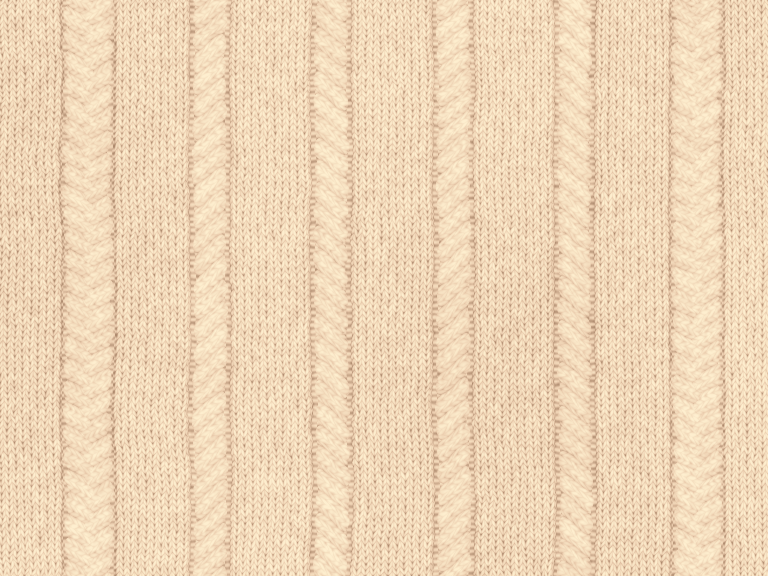
Give the GLSL for this texture, as a Shadertoy shader.

```glsl
// Cream knitted fabric: plain stitch panels divided by six vertical cables.

const float FIRST_CABLE = 0.1146;   // centre of the leftmost cable
const float CABLE_STEP = 0.1586;    // distance between cable centres
const float CABLE_COUNT = 6.0;
const float STITCHES = 16.0;        // stitch columns per cable step
const float ROWS = 92.0;            // stitch rows down the canvas
const float TWISTS = 26.0;          // cable crossings down the canvas

const vec3 SHADOW = vec3(0.68, 0.54, 0.43);
const vec3 WOOL = vec3(0.92, 0.80, 0.68);
const vec3 LIGHT = vec3(0.995, 0.935, 0.81);

float hash(vec2 p) {
    p = fract(p * vec2(0.1031, 0.1197));
    p += dot(p, p.yx + 33.33);
    return fract((p.x + p.y) * p.x * 7.31);
}

float noise(vec2 p) {
    vec2 i = floor(p), f = fract(p);
    f = f * f * (3.0 - 2.0 * f);
    float low = mix(hash(i), hash(i + vec2(1, 0)), f.x);
    float high = mix(hash(i + vec2(0, 1)), hash(i + vec2(1, 1)), f.x);
    return mix(low, high, f.y);
}

// Plain stitch: two slanted legs with a dark hole inside the V
float plainStitch(vec2 p) {
    float side = abs(fract(p.x) - 0.5);
    float along = p.y - 1.7 * side;
    float across = 4.0 * side - 1.0;
    float d = 2.0 * fract(along) - 1.0;
    float leg = sqrt(max(0.0, (1.0 - 0.8 * across * across) * (1.0 - d * d)));
    vec2 hole = vec2(side * 4.5, (fract(p.y + 0.5) - 0.5) * 2.6);
    float uneven = hash(floor(vec2(p.x, along)) + 40.0) - 0.5;
    return 0.22 + 0.72 * leg - 0.36 * exp(-dot(hole, hole)) + 0.16 * uneven;
}

// Recessed purl stitch: staggered horizontal bumps
float purlStitch(vec2 p) {
    float stagger = 0.5 * mod(floor(p.x * 1.5), 2.0);
    float bump = 0.5 + 0.5 * cos(6.2832 * (p.y + stagger));
    float uneven = hash(floor(vec2(p.x * 1.5, p.y + stagger))) - 0.5;
    return 0.2 + 0.42 * bump + 0.2 * uneven;
}

// Rounded cable lobe made of stitches: x = brightness, y = relief
vec2 cableLobe(float across, float phase, float seed) {
    float d = 2.0 * fract(phase) - 1.0;
    float a = across * across;
    float relief = sqrt(max(0.0, 1.0 - a * a - 0.75 * d * d));
    float crease = smoothstep(0.7, 1.0, abs(d));
    float yarn = plainStitch(vec2(2.0 * phase, 2.4 * across + 0.5 * seed));
    float uneven = hash(vec2(floor(phase), seed)) - 0.5;
    float tone = 0.2 + 0.28 * relief + 0.46 * yarn - 0.14 * crease;
    return vec2(tone + 0.05 * d + 0.08 * uneven, relief);
}

// Two strands twisted around each other
vec2 ropeCable(float x, float y, float lean, float seed) {
    return cableLobe(x, y - 0.5 * lean * sin(1.4 * x), seed);
}

// Interlaced left and right lobes forming chevrons
vec2 braidCable(float x, float y, float seed) {
    vec2 left = cableLobe((-x - 0.38) / 0.64, y + 0.6 * x, seed);
    vec2 right = cableLobe((x - 0.38) / 0.64, y + 0.5 - 0.6 * x, seed + 9.0);
    return left.y > right.y ? left : right;
}

vec3 woolColor(float tone) {
    vec3 dark = mix(SHADOW, WOOL, clamp(tone / 0.5, 0.0, 1.0));
    return mix(dark, LIGHT, clamp((tone - 0.5) / 0.5, 0.0, 1.0));
}

vec3 fabric(vec2 uv) {
    // Hand-made wobble, from whole panels down to single stitches
    vec2 warp = vec2(noise(uv * vec2(5, 7)), noise(uv * vec2(8, 4) + 20.0)) - 0.5;
    vec2 ripple = vec2(noise(uv * vec2(50, 60)), noise(uv * vec2(60, 45) + 9.0)) - 0.5;
    vec2 q = uv + warp * vec2(0.005, 0.012) + ripple * vec2(0.003, 0.004);

    // Nearest cable, with offsets measured in stitch columns
    float column = (q.x - FIRST_CABLE) / CABLE_STEP * STITCHES;
    float id = clamp(floor(column / STITCHES + 0.5), 0.0, CABLE_COUNT - 1.0);
    float offset = column - id * STITCHES;
    bool braided = id < 0.5 || id > CABLE_COUNT - 1.5;
    float halfWidth = braided ? 3.1 : 2.25;
    float channel = braided ? 3.6 : 2.8;

    // Panels with a thin shaded edge beside each purl channel
    vec2 stitch = vec2(column, q.y * ROWS);
    float edge = abs(offset) - channel;
    float panel = plainStitch(stitch);
    float tone = mix(purlStitch(stitch), panel, smoothstep(-0.15, 0.1, edge));
    tone -= 0.2 * exp(-20.0 * edge * edge);

    // Cable laid over the channel
    float x = offset / halfWidth;
    float y = q.y * TWISTS + hash(vec2(id, 3.0));
    float lean = mod(id, 2.0) > 0.5 ? 1.0 : -1.0;
    vec2 cable = braided ? braidCable(x, y, id) : ropeCable(x, y, lean, id);
    tone = mix(tone, cable.x, smoothstep(0.0, 0.25, cable.y));

    // Yarn fuzz and soft uneven lighting
    tone += 0.24 * (noise(uv * vec2(260, 195)) - 0.5);
    tone += 0.10 * (noise(uv * vec2(3, 2.5) + 7.0) - 0.5);
    return woolColor(tone + 0.06);
}

void mainImage(out vec4 fragColor, in vec2 fragCoord) {
    // Average a 3 by 3 grid of samples for smooth edges
    vec3 color = vec3(0);
    for (int i = 0; i < 9; i++) {
        vec2 shift = (vec2(i % 3, i / 3) - 1.0) * 0.3;
        color += fabric((fragCoord + shift) / iResolution.xy);
    }
    fragColor = vec4(color / 9.0, 1.0);
}
```
